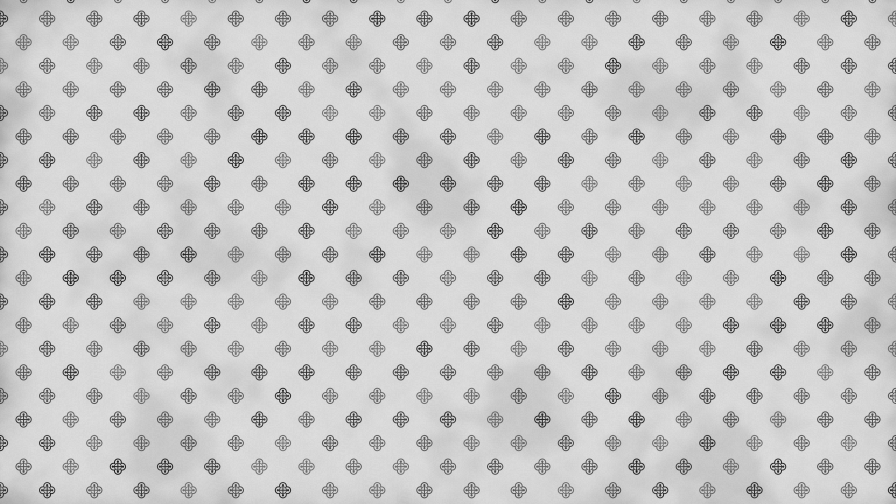
Give the GLSL for this pattern, as a WebGL 1 fragment shader.

```glsl
precision highp float;

uniform vec2 u_resolution;

const float REPEATS_ACROSS = 19.0;
const float ROW_OFFSET = 0.292;
const float LINE_HALF_WIDTH = 0.0105;
const vec3 PAPER = vec3(0.85);
const vec3 INK = vec3(0.07);

float hash(vec2 p) {
    return fract(sin(dot(p, vec2(127.1, 311.7))) * 4375.85);
}

// Soft blotches from rotated, warped sine layers
float layeredSines(vec2 p) {
    float sum = 0.0;
    float amplitude = 0.5;
    for (int i = 0; i < 5; i++) {
        p = mat2(0.8, 0.6, -0.6, 0.8) * p * 1.7 + 1.3;
        sum += amplitude * sin(p.x + 1.4 * sin(p.y * 0.8)) * cos(p.y + sin(p.x * 0.7));
        amplitude *= 0.62;
    }
    return sum;
}

float circle(vec2 p, vec2 center, float radius) {
    return length(p - center) - radius;
}

float outline(float d, float halfWidth) {
    return abs(d) - halfWidth;
}

// Quatrefoil frame around a ringed cross with a bud in each lobe
float quatrefoil(vec2 p, float halfWidth) {
    vec2 q = abs(p);
    q = vec2(max(q.x, q.y), min(q.x, q.y));
    float lobes = min(circle(q, vec2(0.09, 0.0), 0.072), circle(q, vec2(0.0), 0.06));
    float d = outline(lobes, halfWidth);
    d = min(d, outline(circle(q, vec2(0.0), 0.074), halfWidth * 0.7));
    d = min(d, max(q.y - halfWidth, q.x - 0.11));
    return min(d, circle(q, vec2(0.108, 0.0), 0.023));
}

// Nearest motif center on the staggered lattice
vec2 nearestCenter(vec2 g) {
    vec2 straight = floor(g + 0.5);
    vec2 shifted = floor(g) + 0.5;
    return distance(g, straight) < distance(g, shifted) ? straight : shifted;
}

// Area coverage averaged over a 4 by 4 grid inside one pixel
float motifCoverage(vec2 p, float pixel) {
    float total = 0.0;
    for (int j = 0; j < 4; j++) {
        for (int i = 0; i < 4; i++) {
            vec2 jitter = (vec2(float(i), float(j)) - 1.5) * 0.25 * pixel;
            float d = quatrefoil(p + jitter, LINE_HALF_WIDTH);
            total += clamp(0.5 - d / (0.3 * pixel), 0.0, 1.0);
        }
    }
    return total / 16.0;
}

float inkStrength(vec2 center, vec2 g) {
    float perMotif = mix(0.58, 1.0, pow(hash(center * 2.0 + 7.0), 1.6));
    return perMotif * (0.93 + 0.1 * layeredSines(g * 5.0));
}

// Smudged darkening that hugs the canvas border
float edgeShade(vec2 uv, float aspect, float blotch) {
    vec2 inset = min(uv, 1.0 - uv) * vec2(aspect, 1.0);
    float sides = exp(-inset.x / 0.035);
    float ends = exp(-inset.y / 0.025);
    return (0.11 * sides + 0.05 * ends) * clamp(0.8 + 1.1 * blotch, 0.25, 1.5);
}

vec3 paperColor(vec2 uv, float aspect) {
    vec2 p = uv * vec2(aspect, 1.0);
    float cloud = layeredSines(p * 5.5 + 2.0);
    float stain = 0.065 * smoothstep(-0.05, 0.65, cloud);
    float mottle = 0.01 * layeredSines(p * 27.0);
    float grain = 0.018 * (hash(floor(p * 432.0)) - 0.5);
    float edge = edgeShade(uv, aspect, layeredSines(p * 9.0));
    return PAPER - stain - edge + mottle + grain;
}

void main() {
    vec2 uv = gl_FragCoord.xy / u_resolution;
    float aspect = u_resolution.x / u_resolution.y;
    float pixel = REPEATS_ACROSS / u_resolution.x;
    vec2 g = gl_FragCoord.xy * pixel - vec2(0.0, ROW_OFFSET);
    vec2 center = nearestCenter(g);

    float ink = motifCoverage(g - center, pixel) * inkStrength(center, g);
    gl_FragColor = vec4(mix(paperColor(uv, aspect), INK, ink), 1.0);
}
```
